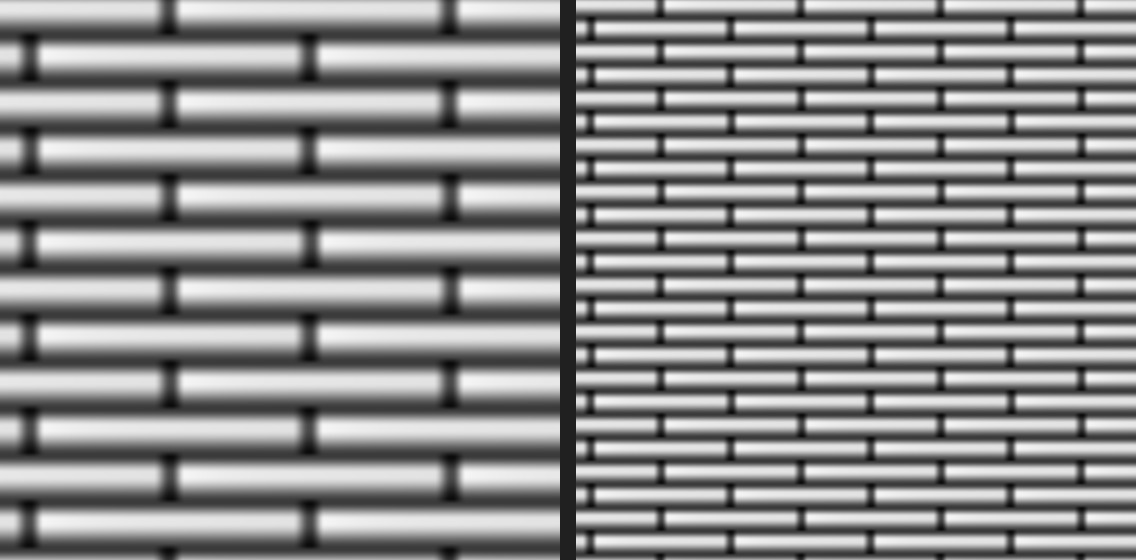
Left, the tile; right, the same tile 2 across and 2 down.
A Shadertoy shader for this pattern:

```glsl
#define COLUMNS 2.0
#define ROWS 12.0
#define ROW_SHIFT 0.25
#define JOINT_START 0.609
#define JITTER 0.010
#define GAP_TONE 0.23
#define FACE_TONE 0.90
#define JOINT_EDGE_TONE 0.03
#define JOINT_MID_TONE 0.29
#define END_GLOW 0.07

float hash(vec2 p) {
    return fract(sin(dot(p, vec2(127.1, 311.7))) * 43758.5453);
}

// Signed distance to the nearest joint of a row, in brick lengths
float jointOffset(float x, float row) {
    float u = x * COLUMNS - JOINT_START - 0.5 * mod(row, 2.0);
    float id = floor(u + 0.5);
    vec2 cell = vec2(mod(id, COLUMNS), mod(row, ROWS));
    return u - id - JITTER * (hash(cell) - 0.5);
}

// Rounded bar lit from above; t runs down the row from gap to gap
float barProfile(float t) {
    return smoothstep(0.02, 0.38, t) * (1.0 - smoothstep(0.46, 1.0, t));
}

// Soft upright joint that reaches slightly into both gaps
float jointMask(float d, float t) {
    float halfWidth = d < 0.0 ? 0.062 : 0.052;
    float across = 1.0 - smoothstep(0.003, halfWidth, abs(d));
    float along = smoothstep(-0.11, 0.06, t) * (1.0 - smoothstep(0.93, 1.06, t));
    return across * along;
}

void mainImage(out vec4 fragColor, in vec2 fragCoord) {
    vec2 uv = fragCoord / iResolution.xy;
    float r = (1.0 - uv.y) * ROWS + ROW_SHIFT;
    float row = floor(r);
    float t = r - row;
    float profile = barProfile(t);

    // Bar face, brightest at its left end
    float s = fract(jointOffset(uv.x, row));
    float glow = END_GLOW * exp(-7.0 * s) + 0.03 * (0.5 - s);
    float tone = mix(GAP_TONE, FACE_TONE + glow, profile);

    // Joints of this row and its two neighbours
    float joint = 0.0;
    for (float k = -1.0; k <= 1.0; k++) {
        joint = max(joint, jointMask(jointOffset(uv.x, row + k), t - k));
    }
    tone = mix(tone, mix(JOINT_EDGE_TONE, JOINT_MID_TONE, profile), joint);

    fragColor = vec4(vec3(tone), 1.0);
}
```
